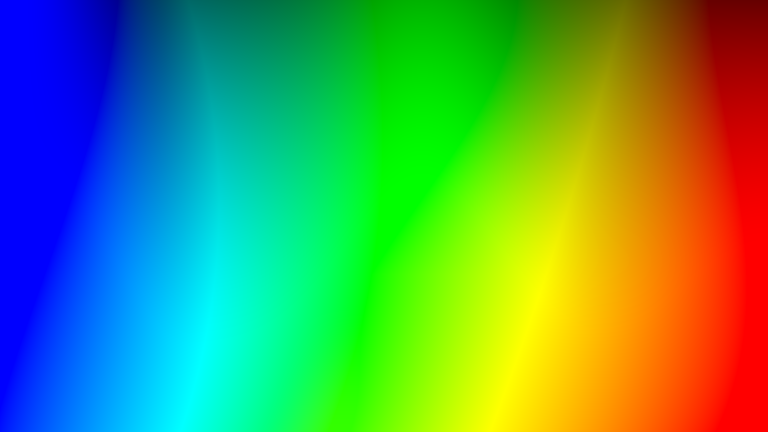
A WebGL 1 fragment shader for this background:

```glsl
precision highp float;
// A flowing spectrum from blue to red across the canvas, darkened along the top.
// Curved edges mark where each colour channel starts; each channel ramps
// from its edge to a bright cyan or yellow ridge, then a shadow is applied.

uniform vec2 u_resolution;

#define RAMP_EASE 0.80
#define SHADOW_DEPTH 0.60
#define SHADOW_EASE 1.6
#define GREEN_CENTER 0.55
#define GREEN_WIDTH 0.14
#define GLINT 0.20

// Cubic curve giving the horizontal place of an edge at depth t below the top.
float curve(vec4 k, float t) {
  return k.x + t * (k.y + t * (k.z + t * k.w));
}

// Eased rise from 0 at the edge to 1 at the ridge, in either direction.
float ramp(float x, float edge, float ridge) {
  return pow(clamp((x - edge) / (ridge - edge), 0.0, 1.0), RAMP_EASE);
}

// Brightness: the shadow is shallow over blue and green, long over cyan.
float shade(float x, float t) {
  float offset = (x - GREEN_CENTER) / GREEN_WIDTH;
  float greenGlow = exp(-offset * offset);
  float depth = SHADOW_DEPTH * smoothstep(0.03, 0.22, x) - 0.3 * greenGlow;
  float reach = mix(0.4, 0.82, smoothstep(0.05, 0.25, x))
              - 0.4 * greenGlow - 0.25 * smoothstep(0.75, 1.0, x);
  float falloff = pow(clamp(1.0 - t / reach, 0.0, 1.0), SHADOW_EASE);
  return 1.0 - max(depth, 0.0) * falloff;
}

void main() {
  vec2 uv = gl_FragCoord.xy / u_resolution;
  float x = uv.x;
  float t = 1.0 - uv.y;

  // Band edges and ridges, from left to right
  float blueEdge = curve(vec4(0.154, -0.05, -0.24, 0.128), t);
  float cyanRidge = curve(vec4(0.245, 0.17, -0.18, 0.0), t);
  float greenLeft = curve(vec4(0.484, 0.085, -0.12, -0.022), t);
  float greenRight = curve(vec4(0.674, -0.022, -0.808, 0.585), t);
  greenRight = max(greenLeft, greenRight);
  float yellowRidge = curve(vec4(0.815, -0.14, -0.037, 0.0), t);
  float redEdge = curve(vec4(0.922, 0.04, 0.22, -0.25), t);

  // Channels
  float red = ramp(x, greenRight, yellowRidge);
  float green = min(ramp(x, blueEdge, cyanRidge), ramp(x, redEdge, yellowRidge));
  float blue = ramp(x, greenLeft, cyanRidge);

  // Faint warm glint beside the lower green edge
  float glint = GLINT * smoothstep(0.7, 1.0, t)
              * smoothstep(greenLeft - 0.09, greenLeft, x);
  red = max(red, glint);

  gl_FragColor = vec4(vec3(red, green, blue) * shade(x, t), 1.0);
}
```
